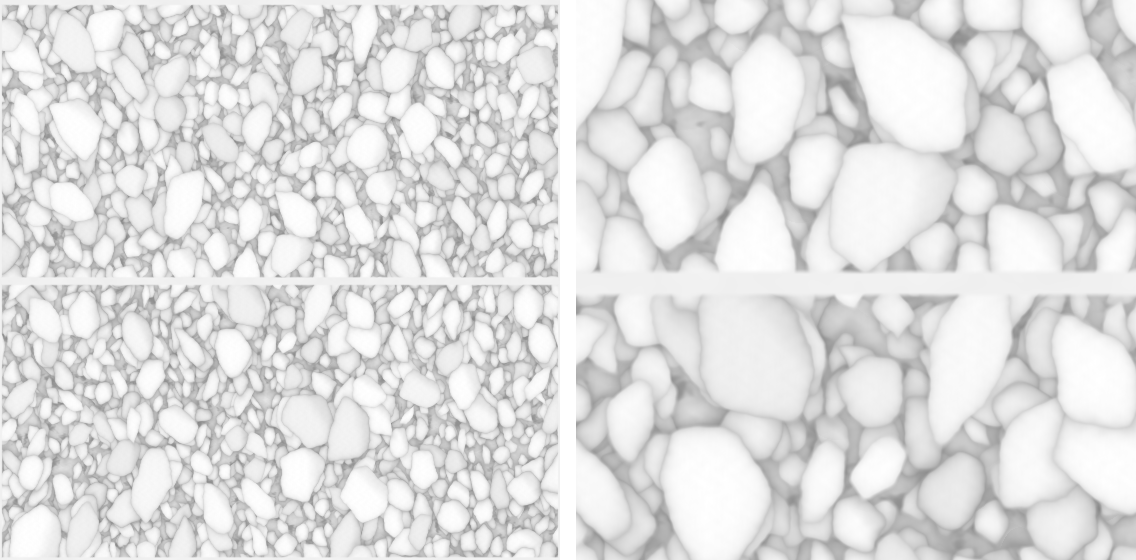
Left: the whole. Right: its middle third, enlarged.
Reproduce this texture map procedurally as a three.js fragment shader.

```glsl
// Two stacked panels of pale pebbles with soft pencil-grey outlines, framed by light strips.
// Stones are rounded random polygons on jittered grids, painted from fine gravel up to
// large stones; each one darkens inside its rim and drops a small shadow around itself.
varying vec2 vUv;

#define PANELS 2.0       // panels down
#define STRIP 0.007      // half height of the strip between panels
#define FINE_CELL 0.025  // grid size of the smallest gravel
#define GROWTH 1.41      // size ratio between layers
#define RIM 0.17         // depth of the thin outline
#define HALO 0.06        // depth of the wide inner shading
#define SHADOW 0.17      // depth of the shadow around a stone
#define PAPER 0.997      // lightest stone tone
#define GAP_TONE 0.86    // ground between the stones
#define STRIP_TONE 0.942
#define SOFT 0.0011      // edge smoothing

float hash(vec2 p) {
  return fract(sin(dot(p, vec2(127.1, 311.7))) * 4375.54);
}

vec2 hash2(vec2 p) {
  return vec2(hash(p), hash(p + 37.3));
}

mat2 rotation(float a) {
  return mat2(cos(a), sin(a), -sin(a), cos(a));
}

// Smooth low-frequency variation, about -1 to 1
float waves(vec2 p) {
  float sum = 0.0, amp = 0.55;
  for (int i = 0; i < 4; i++) {
    sum += amp * sin(p.x + 1.3 * sin(p.y)) * cos(p.y * 0.9 + 0.7);
    p = rotation(1.1) * p * 1.8 + 2.3;
    amp *= 0.6;
  }
  return sum;
}

// Rounded irregular hexagon of about unit radius
float pebble(vec2 q, vec2 id) {
  float sharp = mix(4.0, 13.0, hash(id + 5.1));
  float sum = 0.0;
  for (int k = 0; k < 6; k++) {
    vec2 r = hash2(id + float(k) * 7.7 + 1.9);
    float a = (float(k) + 0.7 * r.x) * 1.0472;
    float reach = mix(0.78, 1.12, r.y) + 0.45 / sharp;
    sum += exp(sharp * (dot(q, vec2(cos(a), sin(a))) - reach));
  }
  return log(sum) / sharp;
}

// Paints one layer of stones over the tone below
float paintLayer(float tone, vec2 p, float cell, float chance, float seed) {
  vec2 base = floor(p / cell);
  for (int j = -1; j <= 1; j++) {
    for (int i = -1; i <= 1; i++) {
      vec2 id = base + vec2(float(i), float(j));
      vec2 key = id + seed;
      vec2 offset = p - (id + 0.15 + 0.7 * hash2(key)) * cell;
      if (hash(key + 11.7) > chance || length(offset) > cell * 1.1) continue;

      // Upright, slightly tilted stone of random girth
      vec2 girth = hash2(key + 23.9);
      float tilt = (hash(key + 3.3) - 0.5) * 1.5;
      vec2 size = cell * vec2(mix(0.2, 0.42, girth.x), mix(0.4, 0.6, girth.y));
      vec2 q = rotation(tilt) * offset / size;
      float d = pebble(q, key) * size.x;

      // Shadow on whatever lies beneath, held back where it is already dark
      float weight = mix(0.45, 1.0, hash(key + 8.8));
      float room = smoothstep(0.42, 0.95, tone);
      tone -= SHADOW * weight * room * exp(-max(d, 0.0) / 0.003);

      // Stone face with a thin rim and a wider halo
      float depth = max(-d, 0.0);
      float face = PAPER - 0.07 * pow(hash(key + 17.1), 3.0);
      face -= RIM * weight * exp(-depth / 0.0017);
      face -= HALO * weight * exp(-depth / min(0.006, size.x * 0.35));
      // Broad shaded flank on some stones
      face -= 0.06 * step(0.6, girth.x) * smoothstep(0.2, 0.9, q.x + 0.4 * q.y);
      tone = mix(tone, face, 1.0 - smoothstep(-SOFT, SOFT, d));
    }
  }
  return tone;
}

void main() {
  // Panel row and distance to its horizontal edges
  float y = (vUv.y + 0.002) * PANELS;
  float row = floor(y);
  float local = fract(y) / PANELS;
  float edgeY = min(local, 1.0 / PANELS - local);
  float edgeX = min(vUv.x, 1.0 - vUv.x);

  // Wobbled position keeps outlines from looking ruled
  vec2 p = vec2(vUv.x, local);
  p += 0.0026 * vec2(waves(p * 75.0 + row * 9.0), waves(p * 70.0 + 4.0 + row * 5.0));

  // Ground with dark pockets, then gravel to large stones
  float pocket = waves(p * 95.0 + row * 13.0);
  float tone = GAP_TONE + 0.06 * pocket - 0.2 * smoothstep(0.1, 0.8, -pocket);
  float cell = FINE_CELL;
  for (int n = 0; n < 5; n++) {
    float level = float(n);
    float chance = 0.95 - 0.035 * level * level - 0.04 * level;
    tone = paintLayer(tone, p, cell, chance, 41.0 * level + 173.0 * row);
    cell *= GROWTH;
  }

  // Faint pencil grain
  tone += 0.008 * waves(vUv * vec2(420.0, 330.0));

  // Blurred strips between panels and along the sides
  float strip = 1.0 - smoothstep(STRIP - 0.002, STRIP + 0.002, edgeY);
  strip = max(strip, 1.0 - smoothstep(0.002, 0.005, edgeX));
  tone = mix(tone, STRIP_TONE + 0.012 * waves(vUv * 45.0), strip);
  gl_FragColor = vec4(vec3(clamp(tone, 0.0, 1.0)), 1.0);
}
```
